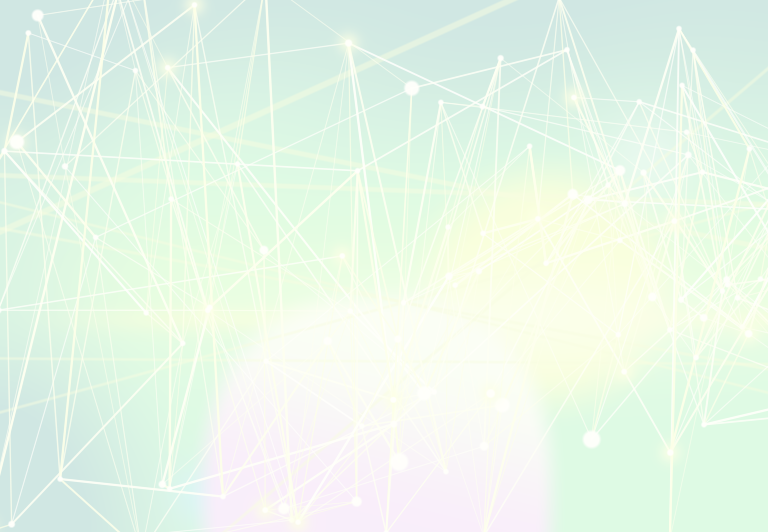
Reproduce this background procedurally as a Shadertoy shader.

```glsl
// A pale mint and teal haze with a yellow glow and a soft lilac dome, crossed by
// a net of fine white lines. Hashed nodes, ordered from left to right, are joined
// to later nodes; dots, halos and broad faint beams are laid over the haze.

vec2 hash2(float n) {
    return fract(sin(vec2(n, n + 57.3) * vec2(12.989, 78.233)) * vec2(4375.85, 2351.37));
}

// Nodes crowd towards the right, where they also gather around mid height.
vec2 nodePosition(float i) {
    vec2 h = hash2(i * 3.7 + 1.3);
    float x = mix(-0.15, 1.6, pow((i + 0.5) / 120.0, 0.7)) + 0.2 * (h.x - 0.5);
    float crowding = smoothstep(0.4, 1.0, x) * fract(h.x * 17.0);
    return vec2(x, mix(mix(-0.08, 1.08, h.y), 0.46, 0.7 * crowding));
}

float segmentDistance(vec2 p, vec2 a, vec2 b) {
    vec2 pa = p - a, ba = b - a;
    return length(pa - ba * clamp(dot(pa, ba) / dot(ba, ba), 0.0, 1.0));
}

float cover(float d, float radius, float blur) {
    return 1.0 - smoothstep(max(radius - blur, 0.0), radius + blur, d);
}

float bell(float x) { return exp(-x * x); }

vec3 haze(vec2 p) {
    // Mint ground, shaded to teal at the top and the lower left
    float drift = 0.02 * (sin(p.x * 5.0 + p.y * 3.0) + sin(p.x * 9.0 - p.y * 7.0));
    float shade = smoothstep(0.6, 1.04, p.y + drift);
    shade += 1.0 - smoothstep(0.08, 0.5, length(p * vec2(1.0, 1.1)) + drift);
    shade += 0.35 * (1.0 - smoothstep(0.0, 0.35, p.x));
    vec3 col = mix(vec3(0.87, 0.98, 0.895), vec3(0.815, 0.905, 0.89), min(shade, 1.0));

    // Lime band, yellow glow and a thin horizontal flare
    col = mix(col, vec3(0.92, 1.0, 0.87), 0.7 * bell((p.y - 0.46) / 0.14) * smoothstep(-0.1, 0.4, p.x));
    float glow = 1.0 - smoothstep(0.15, 0.27, length((p - vec2(1.03, 0.46)) * vec2(0.95, 1.0)));
    col = mix(col, vec3(0.99, 1.0, 0.86), 0.85 * glow);
    col = mix(col, vec3(0.98, 0.995, 0.86), 0.6 * bell((p.y - 0.4) / 0.025) * smoothstep(0.0, 0.4, p.x));
    col = mix(col, vec3(0.94, 0.98, 0.96), 0.6 * bell(length(p - vec2(1.22, 0.7)) / 0.09));
    col = mix(col, vec3(0.99, 1.0, 0.96), 0.6 * bell(length((p - vec2(0.95, 0.4)) / vec2(0.42, 0.09))));

    // Lilac dome, whitening upwards, with a blue fringe at its lower left
    vec2 q = abs(p - vec2(0.71, 0.07)) / vec2(0.33, 0.37);
    float dome = pow(pow(q.x, 2.5) + pow(q.y, 2.5), 0.4);
    col = mix(col, vec3(0.86, 0.96, 0.98), 0.7 * bell(length(p - vec2(0.38, 0.07)) / 0.06));
    vec3 domeColor = mix(vec3(0.98, 0.93, 0.985), vec3(0.985, 0.995, 0.965),
                         smoothstep(0.05, 0.37, p.y + 0.25 * (p.x - 0.6)));
    return mix(col, domeColor, 0.95 * (1.0 - smoothstep(0.9, 1.08, dome)));
}

void mainImage(out vec4 fragColor, in vec2 fragCoord) {
    vec2 p = fragCoord / iResolution.y;
    float blur = 0.65 / iResolution.y;
    vec3 col = haze(p);

    // Broad, faint beams
    for (float i = 0.0; i < 8.0; i++) {
        vec2 h = hash2(i * 5.3 + 400.0);
        float angle = mix(-0.25, 1.5, h.x * h.x);
        vec2 anchor = vec2(0.1 + 0.16 * i, mix(0.25, 0.95, h.y));
        float d = abs(dot(p - anchor, vec2(-sin(angle), cos(angle))));
        col = mix(col, vec3(0.97, 0.99, 0.88), 0.5 * cover(d, 0.002 + 0.004 * h.y, blur + 0.001));
    }

    // Net of lines: three links from every node, reaching ever further
    for (float i = 0.0; i < 120.0; i++) {
        vec2 a = nodePosition(i);
        for (float k = 0.0; k < 3.0; k++) {
            vec2 h = hash2(i * 2.9 + k * 71.0 + 150.0);
            vec2 b = nodePosition(i + 1.0 + floor(h.x * (10.0 + 13.0 * k)));
            float line = cover(segmentDistance(p, a, b), mix(0.0008, 0.0023, h.y * h.y), blur);
            vec3 lineColor = mix(vec3(0.99, 1.0, 0.91), vec3(1.0, 1.0, 0.99), h.x);
            col = mix(col, lineColor, line * mix(0.5, 0.95, h.y));
        }
    }

    // Dots on the nodes, some with a cream halo
    for (float i = 0.0; i < 120.0; i++) {
        vec2 h = hash2(i * 4.1 + 700.0);
        float d = length(p - nodePosition(i));
        float radius = 0.005 + 0.013 * pow(h.x, 5.0);
        col = mix(col, vec3(0.99, 1.0, 0.9), 0.75 * step(0.85, h.y) * bell(d / 0.02));
        col = mix(col, vec3(1.0, 1.0, 0.985), 0.95 * cover(d, radius, blur + 0.15 * radius));
    }
    fragColor = vec4(col, 1.0);
}
```
